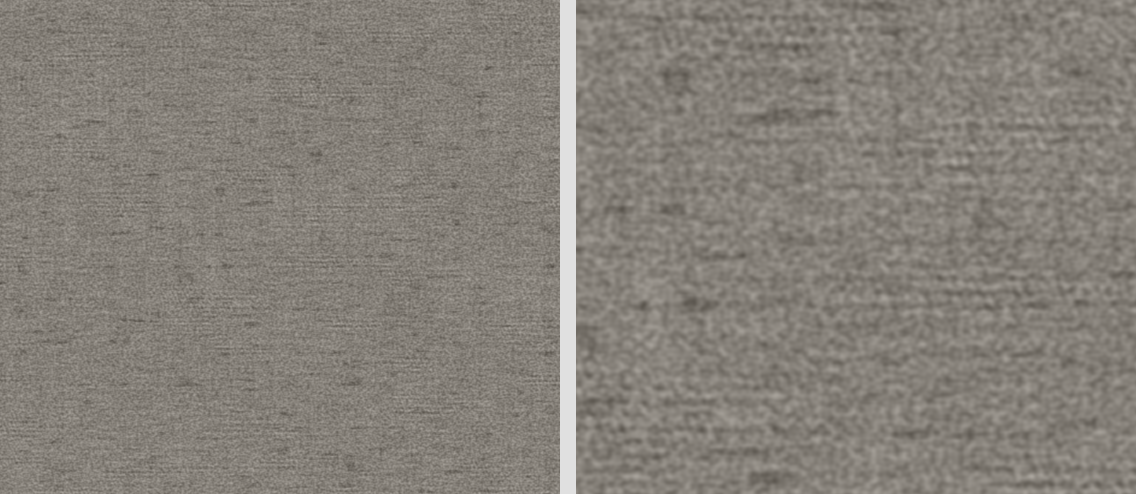
Left: the whole. Right: its middle third, enlarged.
Reproduce this texture procedurally as a Shadertoy shader.

```glsl
const vec3 CLOTH = vec3(0.523, 0.503, 0.474);
const float TAU = 6.2831853;

float hash(vec2 cell) {
    vec3 q = fract(cell.xyx * vec3(0.1031, 0.1030, 0.0973));
    q += dot(q, q.yzx + 33.33);
    return fract((q.x + q.y) * q.z);
}

vec2 gradient(vec2 cell) {
    float angle = TAU * hash(cell);
    return vec2(cos(angle), sin(angle));
}

float gradientNoise(vec2 p) {
    vec2 cell = floor(p);
    vec2 f = fract(p);
    vec2 u = f * f * f * (f * (f * 6.0 - 15.0) + 10.0);
    float a = dot(gradient(cell), f);
    float b = dot(gradient(cell + vec2(1, 0)), f - vec2(1, 0));
    float c = dot(gradient(cell + vec2(0, 1)), f - vec2(0, 1));
    float d = dot(gradient(cell + vec2(1, 1)), f - vec2(1, 1));
    return mix(mix(a, b, u.x), mix(c, d, u.x), u.y);
}

// Noise stretched by its frequency on each axis, shifted by a seed
float fibres(vec2 p, vec2 frequency, float seed) {
    return gradientNoise(p * frequency + seed * vec2(17.3, 9.7));
}

// Short fuzzy grain at two scales
float grain(vec2 p) {
    return 0.110 * fibres(p, vec2(135.0, 170.0), 1.0)
         + 0.095 * fibres(p, vec2(205.0, 235.0), 2.0);
}

// Long weft threads and faint upright warp bands
float threads(vec2 p) {
    return 0.050 * fibres(p, vec2(13.0, 118.0), 3.0)
         + 0.035 * fibres(p, vec2(36.0, 100.0), 4.0)
         + 0.022 * fibres(p, vec2(44.0, 5.0), 5.0);
}

// Thin dark gaps between weft threads, broken along their length
float creases(vec2 p, float depth) {
    float gap = smoothstep(0.14, 0.50, fibres(p, vec2(15.0, 92.0), 6.0));
    float broken = smoothstep(-0.25, 0.20, fibres(p, vec2(60.0, 30.0), 7.0));
    return -depth * gap * broken;
}

// Patches where the regular rows of stitches show through
float stitches(vec2 p, float strength) {
    float patches = smoothstep(0.06, 0.38, fibres(p, vec2(5.0, 17.0), 8.0));
    float wobble = 0.8 * fibres(p, vec2(9.0, 12.0), 9.0);
    float row = sin(TAU * p.y * 108.0 + wobble);
    float column = sin(TAU * (p.x * 128.0 + p.y * 54.0) + wobble);
    return strength * patches * (row + 0.5 * column);
}

void mainImage(out vec4 fragColor, in vec2 fragCoord) {
    vec2 p = fragCoord / iResolution.y;

    float tone = grain(p) + threads(p);
    tone += creases(p, 0.085);
    tone += stitches(p, 0.030);

    // Broad uneven shading
    tone += 0.018 * fibres(p, vec2(3.0, 6.0), 10.0);

    fragColor = vec4(CLOTH + tone, 1.0);
}
```
